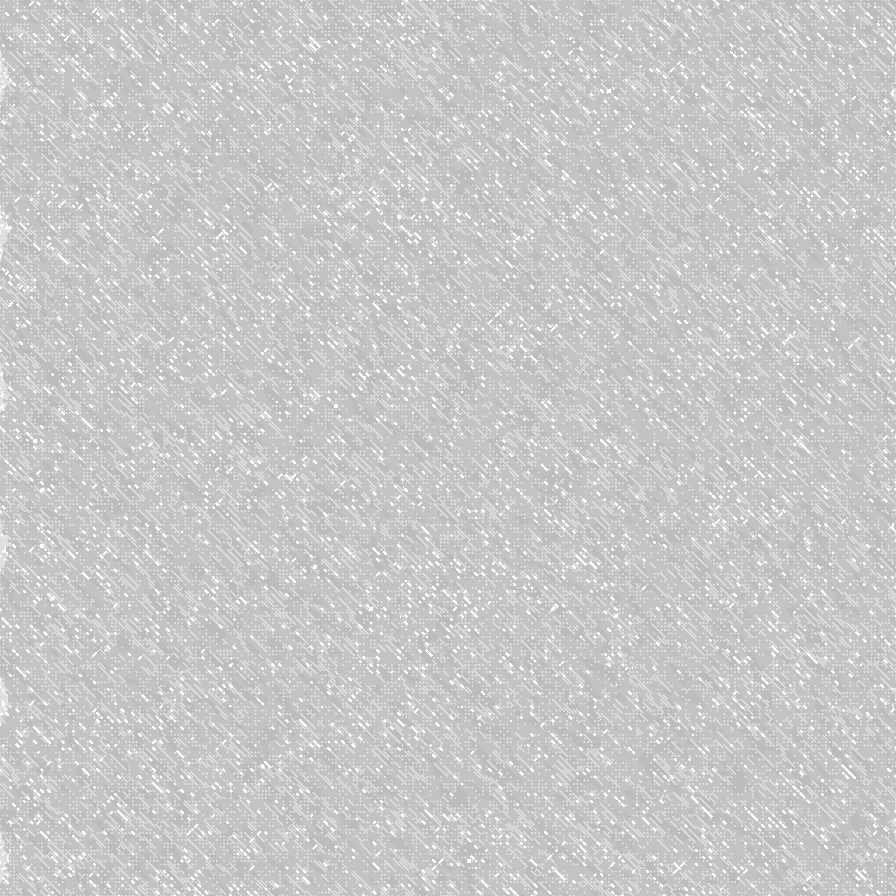
Give the GLSL for this texture, as a WebGL 1 fragment shader.

```glsl
precision highp float;

uniform vec2 u_resolution;

const vec3 BASE_GREY = vec3(0.763);
const vec3 SHADE_GREY = vec3(0.738);
const vec3 LIGHT_GREY = vec3(0.875);
const vec3 WHITE = vec3(1.0);
const float PITCH = 0.00552427;

float hash(vec2 p) {
  return fract(sin(dot(p, vec2(127.1, 311.7))) * 43758.5453);
}

float valueNoise(vec2 p) {
  vec2 cell = floor(p);
  vec2 f = fract(p);
  f = f * f * (3.0 - 2.0 * f);
  float low = mix(hash(cell), hash(cell + vec2(1.0, 0.0)), f.x);
  float high = mix(hash(cell + vec2(0.0, 1.0)), hash(cell + vec2(1.0, 1.0)), f.x);
  return mix(low, high, f.y);
}

// Rounded strokes along x, one per cell; rowShift slides each row at random
float strokes(vec2 p, float cellLength, float rowShift, vec2 lengthRange, float radius, float chance, float seed, float blur) {
  float y = p.y / PITCH + 0.5;
  float row = floor(y);
  float x = p.x / cellLength + 0.5 + rowShift * hash(vec2(row, seed));
  vec2 cell = vec2(floor(x), row);
  vec2 local = vec2((fract(x) - 0.5) * cellLength, (fract(y) - 0.5) * PITCH);
  float halfLength = 0.5 * cellLength * mix(lengthRange.x, lengthRange.y, hash(cell + seed * 1.7));
  float d = length(vec2(max(abs(local.x) - halfLength, 0.0), local.y)) - radius;
  float present = step(hash(cell + seed * 3.1 + 17.0), chance);
  return present * (1.0 - smoothstep(-blur, blur, d));
}

// Small ragged patches repeated down the left side, with a thin frayed right side
float frayedSides(vec2 uv, float blur) {
  float wave = 0.5 + 0.5 * cos(6.2832 * (uv.y - 0.043) / 0.174);
  float ragged = valueNoise(uv * 260.0);
  float left = 0.015 * pow(wave, 6.0) * (0.2 + 0.9 * ragged) - 0.001;
  float right = 0.006 * smoothstep(0.5, 1.0, ragged) * (0.3 + wave) - 0.001;
  float leftMask = 1.0 - smoothstep(-blur, blur, uv.x - left);
  float rightMask = 1.0 - smoothstep(-blur, blur, 1.0 - uv.x - right);
  return max(leftMask, rightMask);
}

void main() {
  float side = min(u_resolution.x, u_resolution.y);
  vec2 uv = gl_FragCoord.xy / side;
  float blur = 0.4 / side;

  // Thread axes: x runs down to the right, y runs across the threads
  vec2 thread = vec2(uv.x - uv.y, uv.x + uv.y) * 0.70711;
  vec2 between = thread + 0.5 * PITCH;
  float patches = valueNoise(thread * vec2(34.0, 60.0) + 40.0);
  float clusters = valueNoise(thread * vec2(40.0, 48.0) + 90.0);
  float density = mix(0.85, 1.15, patches);

  // Flat ground with faint darker streaks
  float streak = valueNoise(thread * vec2(60.0, 170.0));
  vec3 color = mix(BASE_GREY, SHADE_GREY, smoothstep(0.58, 0.7, streak));

  // Pale dashes of two lengths along the threads
  float longDashes = strokes(thread, 0.034, 1.0, vec2(0.2, 0.8), 0.0009, 0.34 * density, 3.0, blur);
  float shortDashes = strokes(between, 0.017, 1.0, vec2(0.2, 0.7), 0.0009, 0.22 * density, 7.0, blur);

  // Pale dots on a lattice that lines up in both diagonals
  float dots = strokes(thread, PITCH, 0.0, vec2(0.0, 0.2), 0.0010, 0.45 * density, 11.0, blur);
  float betweenDots = strokes(between, PITCH, 0.0, vec2(0.0, 0.2), 0.0010, 0.32 * density, 13.0, blur);
  float pale = max(max(longDashes, shortDashes), max(dots, betweenDots));
  color = mix(color, LIGHT_GREY, pale);

  // White grains in loose clusters, with rare strokes across the threads
  float grainChance = 0.08 + 0.10 * smoothstep(0.3, 0.95, clusters);
  float grains = strokes(thread, PITCH, 0.0, vec2(0.0, 0.8), 0.0014, grainChance, 23.0, blur);
  float crossings = strokes(thread.yx, 2.0 * PITCH, 0.0, vec2(0.1, 0.5), 0.0011, 0.04 * clusters, 31.0, blur);
  color = mix(color, WHITE, max(grains, crossings));

  // Side patches keep a fine mottling
  float mottling = valueNoise(uv * 330.0);
  vec3 patchColor = mix(LIGHT_GREY, WHITE, smoothstep(0.5, 0.9, mottling));
  color = mix(color, patchColor, frayedSides(uv, blur));

  gl_FragColor = vec4(color, 1.0);
}
```
